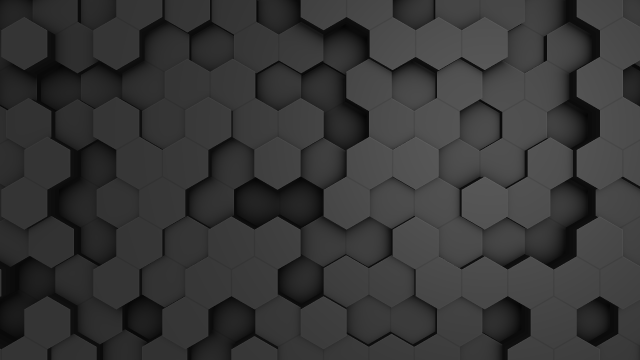
Give the GLSL for this pattern, as a Shadertoy shader.

```glsl
// A wall of charcoal hexagonal prisms raised to random levels, seen head on.
// Each pixel is traced down through the level planes with mild perspective,
// then shaded with soft contact shadows, thin bevels and a broad light pool.

const float PITCH = 0.1242;                   // cell width, in canvas heights
const vec2  GRID_ORIGIN = vec2(0.9606, 0.6528);
const int   LEVELS = 5;
const float LOW_RARITY = 0.6;                 // below 1 makes deep cells rarer
const float PERSPECTIVE = 0.058;              // scale change, floor to top
const vec2  LIGHT_DIR = vec2(0.45, 0.89);
const float SHADOW_SHIFT = 0.10;              // in cell widths
const float SHADOW_SOFT = 0.26;
const float SHADOW_DEPTH = 0.72;
const float BEVEL_WIDTH = 0.022;
const float BEVEL_GAIN = 0.13;
const float SEAM_DEPTH = 0.10;
const vec2  GLOW_POS = vec2(1.36, 0.64);
const float GLOW_FALLOFF = 2.8;
const float TONE_DIM = 0.195;
const float TONE_LIT = 0.335;
const float SIDE_TONE = 0.05;
const int   SAMPLES = 3;                      // per axis
const float SQRT3 = 1.7320508;

float hash(vec2 p) {
    return fract(sin(dot(p, vec2(127.1, 311.7))) * 43758.5453);
}

// Centre of the pointy-top cell that holds p: the nearer of two offset grids
vec2 cellCenter(vec2 p) {
    vec2 s = vec2(1.0, SQRT3);
    vec2 a = floor(p / s + 0.5) * s;
    vec2 b = (floor(p / s) + 0.5) * s;
    return dot(p - a, p - a) < dot(p - b, p - b) ? a : b;
}

// Height of a cell from 0 to 1, in even levels
float cellHeight(vec2 center) {
    vec2 id = floor(center * vec2(2.0, 2.0 / SQRT3) + 0.5);
    float level = floor(float(LEVELS) * pow(hash(id), LOW_RARITY));
    return min(level, float(LEVELS - 1)) / float(LEVELS - 1);
}

// Signed distance to a pointy-top hexagon of unit width
float hexDistance(vec2 p) {
    const vec3 k = vec3(-0.8660254, 0.5, 0.5773503);
    p = abs(p.yx);
    p -= 2.0 * min(dot(k.xy, p), 0.0) * k.xy;
    p -= vec2(clamp(p.x, -0.5 * k.z, 0.5 * k.z), 0.5);
    return length(p) * sign(p.y);
}

// Brightness of a top face at q, from its neighbours
float shadeTop(vec2 q, vec2 center, float height) {
    float shade = mix(0.84, 1.04, height);
    float bevel = 0.0, seam = 0.0;
    for (int i = 0; i < 6; i++) {
        float angle = float(i) * radians(60.0);
        vec2 dir = vec2(cos(angle), sin(angle));
        vec2 other = center + dir;
        float rise = cellHeight(other) - height;
        float edge = 0.5 - dot(q - center, dir);
        float line = 1.0 - smoothstep(0.3 * BEVEL_WIDTH, BEVEL_WIDTH, edge);
        if (rise > 0.01) {
            // Soft shadow, longer on the side away from the light
            vec2 toward = q + LIGHT_DIR * SHADOW_SHIFT * rise;
            float d = max(hexDistance(toward - other), 0.0);
            float strength = SHADOW_DEPTH * smoothstep(-0.1, 0.7, rise);
            shade *= 1.0 - strength * exp(-d / (SHADOW_SOFT * rise));
        } else if (rise < -0.01) {
            bevel = max(bevel, line * (0.6 + 0.4 * dot(dir, LIGHT_DIR)));
        } else {
            seam = max(seam, line);
        }
    }
    return shade * (1.0 + BEVEL_GAIN * bevel) * (1.0 - SEAM_DEPTH * seam);
}

float render(vec2 uv, vec2 viewCenter) {
    float glow = exp(-GLOW_FALLOFF * dot(uv - GLOW_POS, uv - GLOW_POS));
    float tone = mix(TONE_DIM, TONE_LIT, glow);

    // Descend plane by plane until a prism is met
    for (int i = LEVELS - 1; i >= 0; i--) {
        float plane = float(i) / float(LEVELS - 1);
        float scale = 1.0 - PERSPECTIVE * (plane - 0.5);
        vec2 q = (viewCenter + (uv - viewCenter) * scale - GRID_ORIGIN) / PITCH;
        vec2 center = cellCenter(q);
        float height = cellHeight(center);
        if (height > plane + 0.01) return SIDE_TONE * mix(0.7, 1.3, plane);
        if (height > plane - 0.01) return tone * shadeTop(q, center, height);
    }
    return SIDE_TONE;
}

void mainImage(out vec4 fragColor, in vec2 fragCoord) {
    vec2 viewCenter = 0.5 * iResolution.xy / iResolution.y;
    float sum = 0.0;
    for (int y = 0; y < SAMPLES; y++) {
        for (int x = 0; x < SAMPLES; x++) {
            vec2 jitter = (vec2(x, y) + 0.5) / float(SAMPLES) - 0.5;
            sum += render((fragCoord + jitter) / iResolution.y, viewCenter);
        }
    }
    fragColor = vec4(vec3(sum / float(SAMPLES * SAMPLES)), 1.0);
}
```
